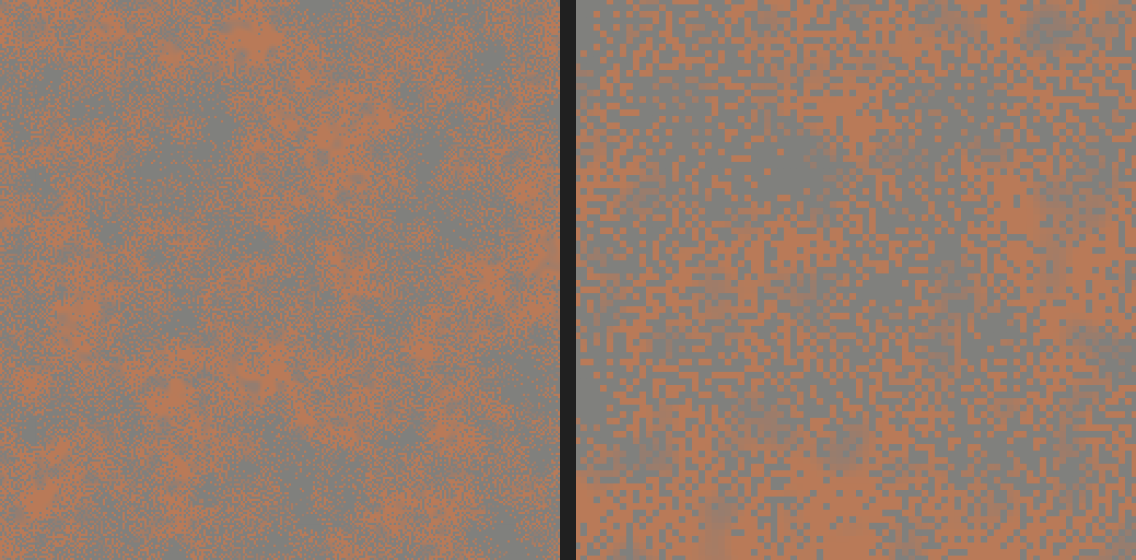
Left: the whole. Right: its middle third, enlarged.
Give the GLSL for this texture, as a Shadertoy shader.

```glsl
// Maze-like orange and grey grain, dithered over soft cloudy drifts.

const vec3 GREY = vec3(0.50, 0.50, 0.49);
const vec3 ORANGE = vec3(0.725, 0.48, 0.345);
const vec3 DULL_ORANGE = vec3(0.58, 0.49, 0.44);

const float CELLS = 256.0;                    // grains across the canvas
const float DRIFT_STRENGTH = 0.21;            // how far the drifts sway the grain
const float ORANGE_BIAS = 0.005;
const vec2 DRIFT_BAND = vec2(1.6, 17.0);      // waves per canvas, low to high
const vec2 FADE_BAND = vec2(10.0, 34.0);
const vec2 FADE_RANGE = vec2(-0.35, 2.6);     // where orange starts and ends dulling
const float EDGE_WEIGHT = 0.19;               // neighbour weights of the grain filter
const float CORNER_WEIGHT = 0.06;
const int WAVES = 28;
const float GOLDEN_ANGLE = 2.39996;
const float TAU = 6.28319;

float hash(vec2 p) {
    vec3 q = fract(vec3(p.xyx) * 0.1031);
    q += dot(q, q.yzx + 33.33);
    return fract((q.x + q.y) * q.z);
}

// Layered sines in spread directions, scaled to unit deviation.
float layeredSines(vec2 uv, vec2 band, float seed) {
    float sum = 0.0;
    for (int i = 0; i < WAVES; i++) {
        float n = float(i);
        float angle = n * GOLDEN_ANGLE + seed;
        float frequency = band.x * pow(band.y / band.x, n / float(WAVES - 1));
        float phase = hash(vec2(n + 3.0, seed * 17.0));
        sum += sin(TAU * (dot(uv, vec2(cos(angle), sin(angle))) * frequency + phase));
    }
    return sum * sqrt(2.0 / float(WAVES));
}

// High-pass noise: each cell pushes away from its neighbours.
float grain(vec2 cell) {
    float value = hash(cell);
    for (int y = -1; y <= 1; y++) {
        for (int x = -1; x <= 1; x++) {
            int reach = abs(x) + abs(y);
            if (reach == 0) continue;
            float weight = reach == 1 ? EDGE_WEIGHT : CORNER_WEIGHT;
            value -= weight * hash(cell + vec2(x, y));
        }
    }
    return value;
}

vec3 cellColor(vec2 cell) {
    vec2 uv = (cell + 0.5) / CELLS;
    float drift = DRIFT_STRENGTH * layeredSines(uv, DRIFT_BAND, 1.7);
    if (grain(cell + 40.0) + drift + ORANGE_BIAS < 0.0) return GREY;
    float fade = smoothstep(FADE_RANGE.x, FADE_RANGE.y, layeredSines(uv, FADE_BAND, 5.3));
    return mix(ORANGE, DULL_ORANGE, fade);
}

void mainImage(out vec4 fragColor, in vec2 fragCoord) {
    // Pixel footprint in cell units
    float width = min(CELLS / iResolution.y, 1.0);
    vec2 p = fragCoord * CELLS / iResolution.y;
    vec2 cell = floor(p - 0.5 * width);

    // Blend the cells under the pixel by the area each covers
    vec2 cover = clamp((p + 0.5 * width - cell - 1.0) / width, 0.0, 1.0);
    vec3 color = vec3(0.0);
    for (int y = 0; y <= 1; y++) {
        for (int x = 0; x <= 1; x++) {
            vec2 corner = vec2(x, y);
            vec2 share = mix(1.0 - cover, cover, corner);
            float area = share.x * share.y;
            if (area > 0.001) color += area * cellColor(cell + corner);
        }
    }
    fragColor = vec4(color, 1.0);
}
```
